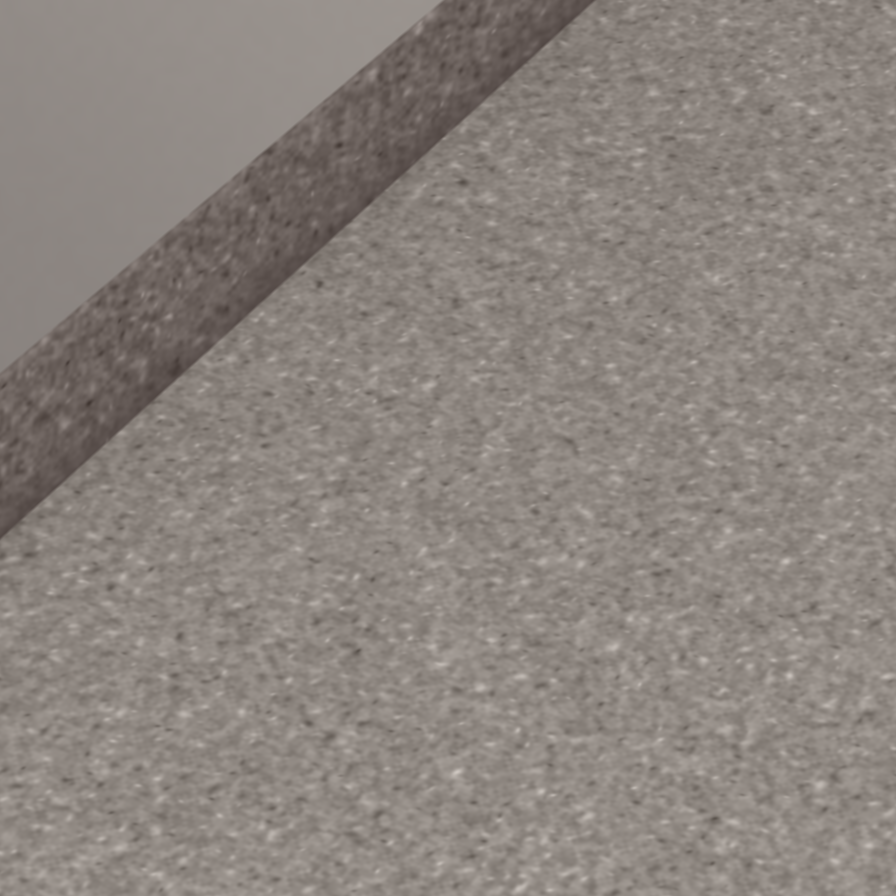
Reproduce this texture procedurally as a three.js fragment shader.

```glsl
varying vec2 vUv;

// Edges as (height at left side, slope)
const vec2 WALL_EDGE = vec2(0.583, 0.842);
const vec2 FLOOR_EDGE = vec2(0.398, 0.906);
const float EDGE_BLUR = 0.0028;

const vec3 WALL_SHADE = vec3(0.540, 0.515, 0.500);
const vec3 WALL_LIGHT = vec3(0.605, 0.580, 0.560);
const vec3 FLOOR_FAR = vec3(0.530, 0.500, 0.477);
const vec3 FLOOR_NEAR = vec3(0.578, 0.550, 0.525);
const vec3 SKIRTING = vec3(0.430, 0.391, 0.373);
const vec3 CREASE = vec3(0.335, 0.295, 0.282);

const float FLOOR_GRAIN = 115.0;
const float SKIRTING_GRAIN = 120.0;
const float GRAIN_CONTRAST = 0.19;
const float FLAKE_CONTRAST = 0.15;

float hash(vec2 p) {
  vec3 q = fract(vec3(p.xyx) * 0.1031);
  q += dot(q, q.yzx + 33.33);
  return fract((q.x + q.y) * q.z);
}

float noise(vec2 p) {
  vec2 i = floor(p), f = fract(p);
  f = f * f * (3.0 - 2.0 * f);
  return mix(mix(hash(i), hash(i + vec2(1.0, 0.0)), f.x),
             mix(hash(i + vec2(0.0, 1.0)), hash(i + vec2(1.0, 1.0)), f.x), f.y);
}

mat2 rotation(float a) {
  return mat2(cos(a), -sin(a), sin(a), cos(a));
}

// Sparse soft chips, light or dark, scattered one per cell
float flakes(vec2 p) {
  vec2 cell = floor(p);
  float sum = 0.0;
  for (int y = -1; y <= 1; y++) {
    for (int x = -1; x <= 1; x++) {
      vec2 id = cell + vec2(float(x), float(y));
      vec2 center = id + vec2(hash(id + 17.0), hash(id + 59.0));
      vec2 d = rotation(2.0 * hash(id + 83.0) - 1.0) * (p - center);
      float radius = mix(0.17, 0.40, hash(id + 31.0));
      float kind = hash(id + 7.0);
      float strength = smoothstep(0.58, 1.0, kind) - 0.85 * smoothstep(0.30, 0.0, kind);
      sum += strength * exp(-dot(d * vec2(0.8, 1.3), d * vec2(0.8, 1.3)) / (radius * radius));
    }
  }
  return sum;
}

// Speckled stone: two blurred grain layers plus chips
float speckle(vec2 p) {
  float grain = 0.6 * noise(p) + 0.4 * noise(rotation(0.7) * p * 1.7 + 41.0) - 0.5;
  float cloud = noise(p * 0.16 + 9.0) - 0.5;
  return GRAIN_CONTRAST * grain + FLAKE_CONTRAST * flakes(p * 0.55 + 23.0) + 0.018 * cloud;
}

void main() {
  vec2 uv = vUv;
  float aboveWall = uv.y - WALL_EDGE.x - WALL_EDGE.y * uv.x;
  float aboveFloor = uv.y - FLOOR_EDGE.x - FLOOR_EDGE.y * uv.x;

  // Floor: grain shrinks with distance and leans to the upper right
  vec2 ground = vec2(uv.x * (1.0 + 0.12 * uv.y), uv.y * (1.2 + 0.2 * uv.y));
  vec2 floorGrain = rotation(0.3) * ground * FLOOR_GRAIN * vec2(0.9, 1.0);
  float nearness = clamp(0.75 - 0.75 * uv.y + 0.3 * uv.x, 0.0, 1.0);
  vec3 color = mix(FLOOR_FAR, FLOOR_NEAR, nearness);
  color -= 0.035 * exp(min(aboveFloor, 0.0) * 14.0);
  color += speckle(floorGrain) * mix(0.72, 1.0, nearness);

  // Skirting: darker stone with a shadow gathering at its foot
  vec2 upright = rotation(0.9) * uv * SKIRTING_GRAIN * vec2(0.85, 1.15);
  float foot = exp(-max(aboveFloor, 0.0) * 26.0);
  vec3 skirting = mix(SKIRTING, CREASE, foot);
  skirting += speckle(upright + 71.0) * mix(0.95, 0.35, foot);
  skirting += 0.04 * exp(-pow((aboveWall + 0.006) / 0.005, 2.0));
  color = mix(color, skirting, smoothstep(-EDGE_BLUR, EDGE_BLUR, aboveFloor));

  // Wall: smooth paint, brighter toward the upper right
  float glow = smoothstep(0.0, 1.0, 0.9 * uv.x + 1.1 * (uv.y - 0.55));
  vec3 wall = mix(WALL_SHADE, WALL_LIGHT, glow);
  wall += 0.006 * (noise(uv * 90.0) - 0.5);
  color = mix(color, wall, smoothstep(-EDGE_BLUR, EDGE_BLUR, aboveWall));

  gl_FragColor = vec4(color, 1.0);
}
```
